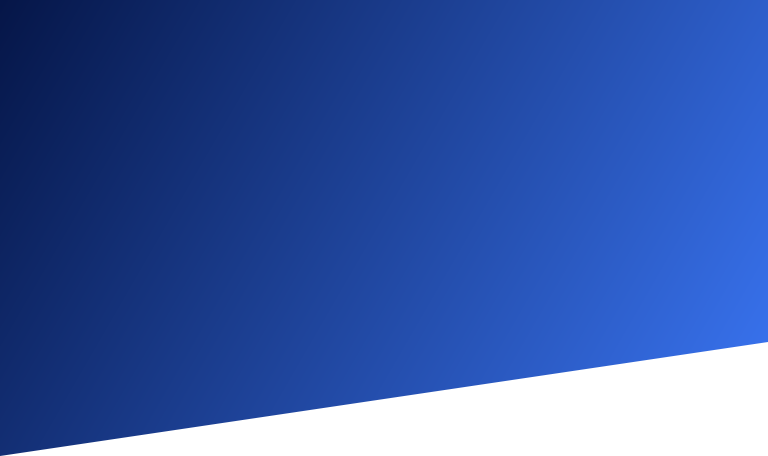
Write a WebGL 2 fragment shader that draws this background.

```glsl
#version 300 es
precision highp float;
// Slanted hero panel: a diagonal navy-to-azure gradient above a white wedge.

uniform vec2 u_resolution;
out vec4 outColor;

const vec3 NAVY = vec3(0.020, 0.085, 0.280);
const vec3 AZURE = vec3(0.230, 0.465, 0.964);
const vec3 WHITE = vec3(1.0);

const float GRADIENT_ANGLE = radians(-30.0);
const float EDGE_LEFT = 0.0;
const float EDGE_RIGHT = 0.25;

// Position along a gradient that runs corner to corner at the given angle.
float linearGradient(vec2 p, vec2 size, float angle) {
    vec2 dir = vec2(cos(angle), sin(angle));
    float span = dot(abs(dir), size);
    return clamp(dot(p - 0.5 * size, dir) / span + 0.5, 0.0, 1.0);
}

// Signed distance to the line through a and b, positive on its left side.
float lineDistance(vec2 p, vec2 a, vec2 b) {
    vec2 along = normalize(b - a);
    return dot(p - a, vec2(-along.y, along.x));
}

// Smooth coverage of the positive side, one pixel wide.
float coverage(float dist, float pixel) {
    return clamp(dist / pixel + 0.5, 0.0, 1.0);
}

void main() {
    // Canvas units: height is 1, width is the aspect ratio.
    float pixel = 1.0 / u_resolution.y;
    vec2 p = gl_FragCoord.xy * pixel;
    vec2 size = vec2(u_resolution.x * pixel, 1.0);

    // Diagonal gradient from the upper left to the lower right.
    vec3 panel = mix(NAVY, AZURE, linearGradient(p, size, GRADIENT_ANGLE));

    // White wedge below the slanted edge.
    float edge = lineDistance(p, vec2(0.0, EDGE_LEFT), vec2(size.x, EDGE_RIGHT));
    outColor = vec4(mix(WHITE, panel, coverage(edge, pixel)), 1.0);
}
```
